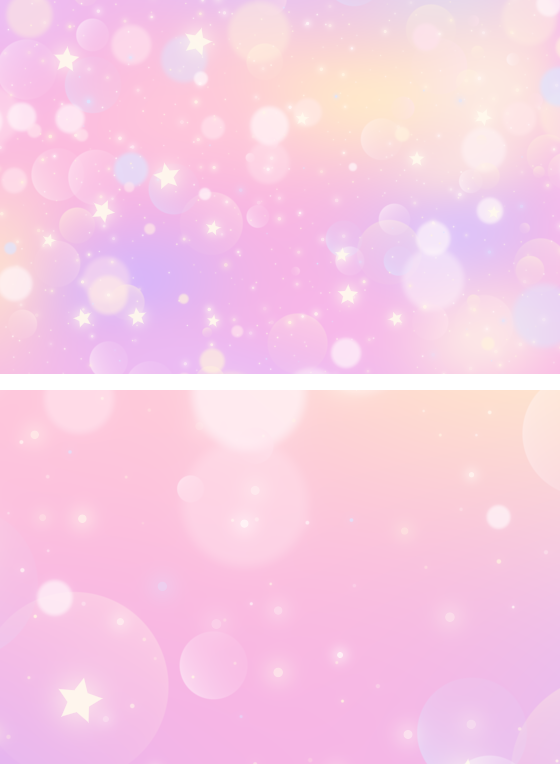
Top: the whole. Bottom: its middle third, enlarged.
Give the GLSL for this background, as a Shadertoy shader.

```glsl
// Dreamy pastel sky: soft gaussian washes of pink, lavender and peach,
// overlaid with translucent bokeh discs, glowing stars and fine sparkles.
// Every scattered layer is a jittered grid searched over nearby cells.

const float PI = 3.14159265;
const vec3 WHITE = vec3(1.0, 0.97, 0.98);
const vec3 CREAM = vec3(1.0, 0.95, 0.87);
const vec3 ROSE = vec3(1.0, 0.89, 0.93);
const vec3 ICE = vec3(0.87, 0.90, 1.0);

vec3 hash3(vec2 cell, float seed) {
    vec3 q = fract(vec3(cell.xyx + seed * 7.31) * vec3(0.1031, 0.1030, 0.0973));
    q += dot(q, q.yxz + 33.33);
    return fract((q.xxy + q.yzz) * q.zyx);
}

// Blends a soft elliptical patch of colour over the base.
vec3 wash(vec3 base, vec2 p, vec2 centre, vec2 radius, vec3 tint, float strength) {
    vec2 d = (p - centre) / radius;
    return mix(base, tint, strength * exp(-dot(d, d)));
}

vec3 pastelSky(vec2 p) {
    p += 0.02 * sin(p.yx * 6.0 + vec2(0.5, 2.0));
    vec3 c = vec3(0.985, 0.705, 0.885);
    c = wash(c, p, vec2(0.0, 1.02), vec2(0.33, 0.22), vec3(0.92, 0.74, 0.96), 0.9);
    c = wash(c, p, vec2(0.66, 1.03), vec2(0.33, 0.14), vec3(0.89, 0.74, 0.97), 0.9);
    c = wash(c, p, vec2(1.20, 1.02), vec2(0.28, 0.20), vec3(0.87, 0.83, 0.95), 0.95);
    c = wash(c, p, vec2(0.99, 0.75), vec2(0.47, 0.20), vec3(1.0, 0.91, 0.79), 1.0);
    c = wash(c, p, vec2(0.45, 0.66), vec2(0.28, 0.16), vec3(1.0, 0.79, 0.86), 0.7);
    c = wash(c, p, vec2(1.22, 0.37), vec2(0.28, 0.19), vec3(0.86, 0.76, 0.98), 0.95);
    c = wash(c, p, vec2(0.36, 0.23), vec2(0.29, 0.17), vec3(0.84, 0.71, 0.98), 0.95);
    c = wash(c, p, vec2(0.62, 0.0), vec2(0.55, 0.12), vec3(0.91, 0.74, 0.97), 0.8);
    c = wash(c, p, vec2(0.93, 0.16), vec2(0.22, 0.11), vec3(0.97, 0.72, 0.92), 0.7);
    c = wash(c, p, vec2(0.0, 0.30), vec2(0.16, 0.25), vec3(0.99, 0.87, 0.82), 0.95);
    c = wash(c, p, vec2(1.29, 0.75), vec2(0.20, 0.19), vec3(0.99, 0.92, 0.89), 0.9);
    c = wash(c, p, vec2(1.22, 0.56), vec2(0.17, 0.09), vec3(0.99, 0.91, 0.88), 0.65);
    c = wash(c, p, vec2(1.31, 0.09), vec2(0.20, 0.15), vec3(0.99, 0.92, 0.90), 0.9);
    return wash(c, p, vec2(1.52, 0.72), vec2(0.06, 0.5), vec3(0.97, 0.74, 0.94), 0.7);
}

// Translucent discs: some crisp and lit from one side, some blurred and bright.
vec3 bokeh(vec3 col, vec2 p, float cell, vec2 radii, float density, float opacity, float seed, float px) {
    vec2 home = floor(p / cell);
    for (int j = -1; j <= 1; j++)
    for (int i = -1; i <= 1; i++) {
        vec2 id = home + vec2(i, j);
        vec3 place = hash3(id, seed), look = hash3(id, seed + 3.0);
        vec2 centre = (id + 0.1 + 0.8 * place.xy) * cell;
        if (place.z > density + 0.3 * smoothstep(0.9, 1.25, centre.x)) continue;

        float radius = mix(radii.x, radii.y, look.x);
        vec2 q = p - centre;
        float d = length(q) - radius;
        float soft = step(0.5, look.y);
        float blur = mix(px, 0.13 * radius + px, soft);
        float mask = smoothstep(blur, -blur, d);

        vec2 lightDir = vec2(cos(look.z * 4.0), sin(look.z * 4.0));
        float lit = 0.5 + 0.5 * dot(q, lightDir) / radius;
        float body = mix(0.15 + 0.6 * lit * lit, 1.0, soft);
        float rim = (1.0 - soft) * 0.12 * exp(-abs(d) / (0.06 * radius)) * lit;
        float halo = soft * 0.30 * exp(-max(d, 0.0) / (0.2 * radius)) * (1.0 - mask);

        vec3 tint = mix(mix(ROSE, CREAM, smoothstep(0.1, 0.4, look.z)), WHITE, step(0.6, look.z));
        tint = mix(tint, ICE, step(0.94, look.z));
        col = mix(col, tint, opacity * (mask * (body + rim) + halo));
    }
    return col;
}

// Signed distance to the edge lines of a plump five-pointed star.
float starDistance(vec2 p, float radius) {
    float sector = 2.0 * PI / 5.0;
    float a = mod(atan(p.x, p.y) + 0.5 * sector, sector) - 0.5 * sector;
    vec2 q = length(p) * vec2(cos(a), abs(sin(a)));
    vec2 valley = 0.5 * radius * vec2(cos(0.5 * sector), sin(0.5 * sector));
    vec2 normal = normalize(vec2(valley.y, radius - valley.x));
    return dot(q - vec2(radius, 0.0), normal);
}

vec3 stars(vec3 col, vec2 p, float cell, float density, float seed, float px) {
    vec2 home = floor(p / cell);
    for (int j = -1; j <= 1; j++)
    for (int i = -1; i <= 1; i++) {
        vec2 id = home + vec2(i, j);
        vec3 place = hash3(id, seed), look = hash3(id, seed + 3.0);
        if (place.z > density) continue;
        vec2 q = p - (id + 0.1 + 0.8 * place.xy) * cell;
        float radius = mix(0.018, 0.040, look.x * look.x);
        float tilt = 0.9 * (look.y - 0.5);
        vec2 turned = mat2(cos(tilt), sin(tilt), -sin(tilt), cos(tilt)) * q;
        float shape = smoothstep(1.2 * px, -1.2 * px, starDistance(turned, radius));
        float glow = 0.55 * exp(-dot(q, q) / (1.2 * radius * radius));
        col = mix(col, vec3(1.0, 0.98, 0.93), max(0.92 * shape, glow));
    }
    return col;
}

// Tiny bright cores, each with a soft halo.
vec3 sparkles(vec3 col, vec2 p, float cell, float core, float halo, float density, float seed, float px) {
    vec2 home = floor(p / cell);
    for (int j = -1; j <= 1; j++)
    for (int i = -1; i <= 1; i++) {
        vec2 id = home + vec2(i, j);
        vec3 place = hash3(id, seed), look = hash3(id, seed + 3.0);
        if (place.z > density) continue;
        float d = length(p - (id + place.xy) * cell);
        float size = core * mix(0.6, 1.2, look.x);
        float light = smoothstep(size + px, size - px, d) + halo * exp(-d * d / (14.0 * size * size));
        vec3 tint = mix(mix(WHITE, CREAM, look.z), ICE, step(0.95, look.z));
        col = mix(col, tint, min(light, 1.0) * mix(0.25, 0.9, look.y));
    }
    return col;
}

void mainImage(out vec4 fragColor, in vec2 fragCoord) {
    vec2 p = fragCoord / iResolution.y;
    float px = 1.0 / iResolution.y;
    vec3 col = pastelSky(p);
    col = bokeh(col, p, 0.22, vec2(0.055, 0.088), 0.60, 0.50, 11.0, px);
    col = bokeh(col, p, 0.16, vec2(0.030, 0.052), 0.55, 0.68, 23.0, px);
    col = bokeh(col, p, 0.15, vec2(0.010, 0.020), 0.30, 0.70, 37.0, px);
    col = sparkles(col, p, 0.040, 0.0016, 0.10, 0.42, 41.0, px);
    col = sparkles(col, p, 0.070, 0.0034, 0.50, 0.50, 53.0, px);
    col = stars(col, p, 0.25, 0.60, 67.0, px);
    fragColor = vec4(col, 1.0);
}
```
